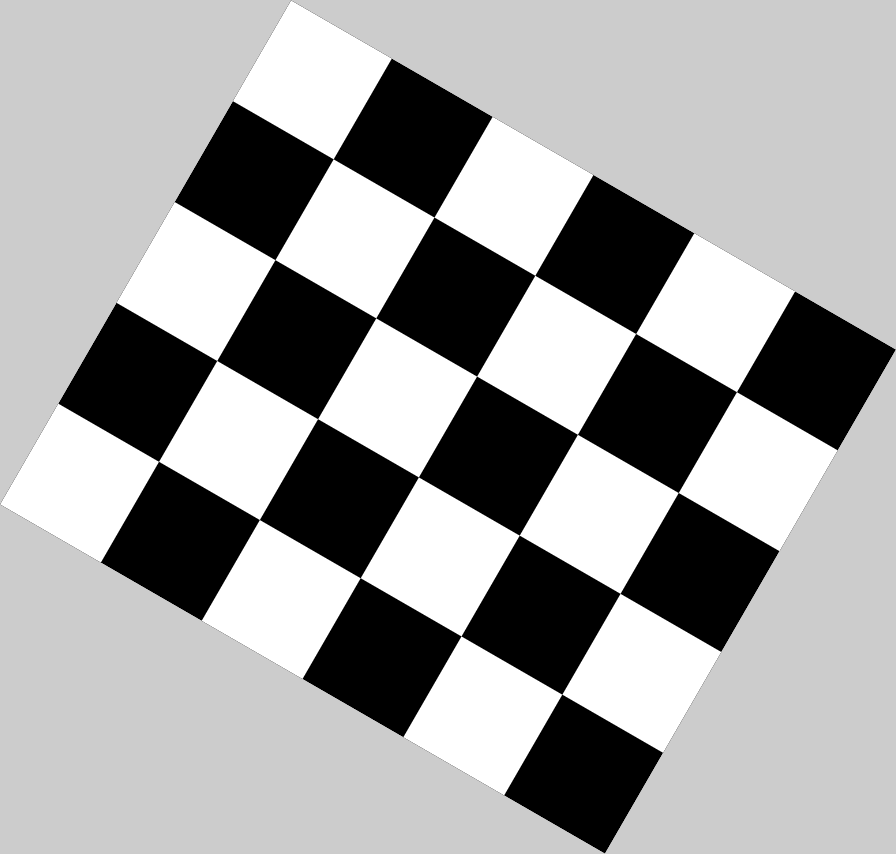
Write a WebGL 1 fragment shader that draws this pattern.

```glsl
precision highp float;

uniform vec2 u_resolution;

const vec2 CELLS = vec2(6.0, 5.0);   // columns, rows
const float TILT = radians(30.0);    // clockwise turn of the board
const vec3 GROUND = vec3(0.8);
const vec3 DARK = vec3(0.0);
const vec3 LIGHT = vec3(1.0);

// Coordinates along the board's columns (x) and down its rows (y)
vec2 toBoard(vec2 p, float angle) {
  float c = cos(angle);
  float s = sin(angle);
  return vec2(c * p.x - s * p.y, -s * p.x - c * p.y);
}

// Size of the upright box that encloses a turned rectangle
vec2 turnedExtent(vec2 size, float angle) {
  float c = abs(cos(angle));
  float s = abs(sin(angle));
  return vec2(c * size.x + s * size.y, s * size.x + c * size.y);
}

float boxDistance(vec2 p, vec2 halfSize) {
  vec2 d = abs(p) - halfSize;
  return length(max(d, 0.0)) + min(max(d.x, d.y), 0.0);
}

// Smoothed +1 on even cells and -1 on odd cells, per axis
vec2 alternate(vec2 p, float pixel) {
  vec2 edge = 0.5 - abs(mod(p + 0.5, 2.0) - 1.0);
  return clamp(2.0 * edge / pixel, -1.0, 1.0);
}

float checker(vec2 p, float pixel) {
  vec2 wave = alternate(p, pixel);
  return 0.5 + 0.5 * wave.x * wave.y;
}

void main() {
  // Canvas height is one unit; the origin moves to the centre
  vec2 canvas = vec2(u_resolution.x / u_resolution.y, 1.0);
  vec2 uv = gl_FragCoord.xy / u_resolution.y - 0.5 * canvas;

  // The largest board whose corners stay within the repeat
  vec2 fit = canvas / turnedExtent(CELLS, TILT);
  float cell = min(fit.x, fit.y);
  float pixel = 1.0 / (cell * u_resolution.y);
  vec2 p = toBoard(uv, TILT) / cell;

  // Squares, then the plain ground around them
  vec3 squares = mix(DARK, LIGHT, checker(p + 0.5 * CELLS, pixel));
  float inside = clamp(0.5 - boxDistance(p, 0.5 * CELLS) / pixel, 0.0, 1.0);
  gl_FragColor = vec4(mix(GROUND, squares, inside), 1.0);
}
```
